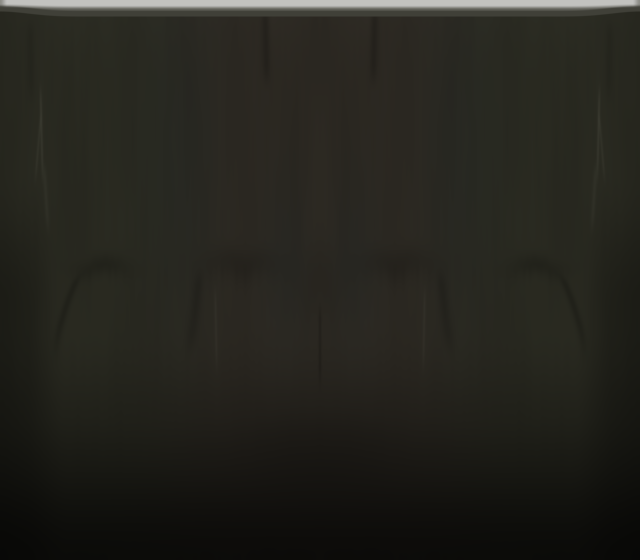
Write a Shadertoy shader that draws this texture.

```glsl
// Dark mirrored panel with brushed vertical grain, faint stains and a pale lit top rim.

float hash(vec2 p) {
    vec3 q = fract(vec3(p.xyx) * 0.1031);
    q += dot(q, q.yzx + 33.33);
    return fract((q.x + q.y) * q.z);
}

float valueNoise(vec2 p) {
    vec2 cell = floor(p), f = fract(p);
    f = f * f * (3.0 - 2.0 * f);
    return mix(mix(hash(cell), hash(cell + vec2(1, 0)), f.x),
               mix(hash(cell + vec2(0, 1)), hash(cell + vec2(1, 1)), f.x), f.y);
}

// Octaves of noise stretched along the vertical axis, centred on zero.
float brushedGrain(vec2 p) {
    float sum = 0.0, weight = 0.5;
    vec2 scale = vec2(24.0, 3.0);
    for (int i = 0; i < 4; i++) {
        sum += weight * (valueNoise(p * scale + float(i) * 17.0) - 0.5);
        scale *= vec2(2.1, 1.6);
        weight *= 0.65;
    }
    return sum;
}

float softSpot(vec2 p, vec2 centre, vec2 radius) {
    vec2 d = (p - centre) / radius;
    return exp(-dot(d, d));
}

// Soft stroke between two points, fading toward both ends.
float stroke(vec2 p, vec2 a, vec2 b, float width) {
    vec2 ab = b - a;
    float along = clamp(dot(p - a, ab) / dot(ab, ab), 0.0, 1.0);
    float d = length(p - a - ab * along) / width;
    return exp(-d * d) * smoothstep(0.0, 0.25, along) * smoothstep(1.0, 0.65, along);
}

void mainImage(out vec4 fragColor, in vec2 fragCoord) {
    vec2 uv = fragCoord / iResolution.xy;
    // x is the distance from the mirror axis, y the depth below the top edge.
    vec2 p = vec2(abs(uv.x - 0.5), 1.0 - uv.y);
    float grain = brushedGrain(p);

    // Warm middle, greener flanks, faint cool columns.
    vec3 color = mix(vec3(0.166, 0.153, 0.128), vec3(0.156, 0.157, 0.123),
                     smoothstep(0.12, 0.34, p.x + 0.06 * grain));
    float cool = softSpot(p, vec2(0.22, 0.28), vec2(0.06, 0.3))
               + softSpot(p, vec2(0.055, 0.47), vec2(0.04, 0.17));
    color += cool * vec3(-0.009, 0.0, 0.005);
    color += 0.013 * exp(-p.y * 14.0);

    // Falloff toward the floor and the lower flanks.
    float depth = p.y + 0.035 * softSpot(p, vec2(0.0, 0.78), vec2(0.13, 0.09)) + 0.025 * grain;
    float shade = 1.0 - 0.25 * smoothstep(0.58, 0.82, depth) - 0.46 * smoothstep(0.74, 1.0, depth);
    shade *= 1.0 - 0.24 * smoothstep(0.39, 0.47, p.x) * smoothstep(0.3, 0.55, p.y);
    shade *= 1.0 - 0.08 * smoothstep(0.46, 0.5, p.x);
    shade *= 1.0 + 0.13 * grain;

    // Blurred stains, their dripping edges and dark seams.
    vec2 bent = p + vec2(0.008 * grain, 0.04 * grain);
    float stain = 0.17 * softSpot(bent, vec2(0.34, 0.482), vec2(0.04, 0.018))
                + 0.14 * softSpot(bent, vec2(0.125, 0.478), vec2(0.055, 0.028))
                + 0.10 * softSpot(bent, vec2(0.0, 0.51), vec2(0.022, 0.065));
    float curveX = 0.413 - 0.037 * pow(clamp((0.64 - p.y) / 0.15, 0.0, 1.0), 1.7);
    float curveSpan = smoothstep(0.48, 0.51, p.y) * smoothstep(0.66, 0.57, p.y);
    stain += 0.19 * exp(-pow((p.x - curveX) / 0.006, 2.0)) * curveSpan;
    stain += 0.14 * stroke(p, vec2(0.186, 0.47), vec2(0.206, 0.65), 0.008);
    stain += 0.18 * stroke(p, vec2(0.0, 0.53), vec2(0.0, 0.71), 0.0025);
    stain += 0.20 * stroke(p, vec2(0.086, 0.0), vec2(0.083, 0.17), 0.006);
    stain += 0.09 * stroke(p, vec2(0.453, 0.02), vec2(0.451, 0.2), 0.006);
    color *= shade * (1.0 - stain);

    // Thin forked scratches and a pale inner hairline.
    float scratch = stroke(p, vec2(0.437, 0.14), vec2(0.433, 0.34), 0.002)
                  + 0.7 * stroke(p, vec2(0.435, 0.19), vec2(0.446, 0.34), 0.002)
                  + 0.6 * stroke(p, vec2(0.432, 0.28), vec2(0.424, 0.43), 0.003)
                  + 0.5 * stroke(p, vec2(0.164, 0.5), vec2(0.161, 0.68), 0.002);
    color += 0.042 * scratch * vec3(1.0, 1.0, 0.93);

    // Lit rim: two dim steps under a bright strip, all curling up at the corners.
    float curl = smoothstep(0.36, 0.5, p.x);
    float rimY = p.y + 0.009 * curl * curl;
    color = mix(color, vec3(0.25, 0.25, 0.22), smoothstep(0.031, 0.028, rimY));
    color = mix(color, vec3(0.37, 0.37, 0.34), smoothstep(0.021, 0.017, rimY));
    float strip = smoothstep(0.0175, 0.009, p.y + 0.003 * curl * curl);
    strip *= 1.0 - 0.55 * smoothstep(0.488, 0.5, p.x);
    color = mix(color, vec3(0.76, 0.76, 0.75), strip);

    fragColor = vec4(color, 1.0);
}
```
